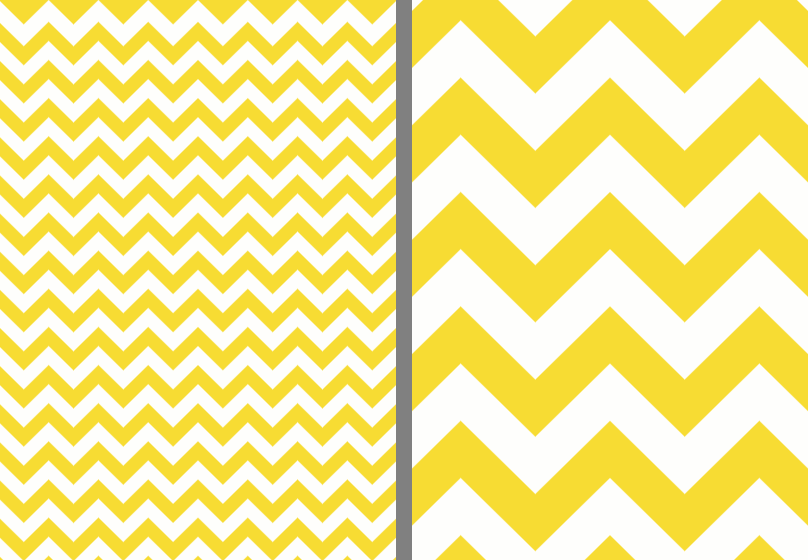
Left, the full canvas; right, a detail of the centre.
Reproduce this pattern procedurally as a Shadertoy shader.

```glsl
// Yellow chevron stripes on white, crisp and flat, mirrored about the centre line.
// A triangle wave bends the vertical coordinate, then rounding repeats one band;
// a solid yellow row of points hangs from the top edge.

// Triangle wave: 0 at each peak, 1 at each valley.
float zigzag(float x) {
    return 2.0 * abs(fract(x + 0.5) - 0.5);
}

// Signed distance to the yellow ink, in canvas heights, negative inside.
float chevronDistance(vec2 p) {
    float depth = 1.0 - p.y - 0.0436 * zigzag(p.x / 0.0889);

    // Repeated bands, starting below the top row.
    float rowPitch = 0.0681;
    float fromBand = depth - 0.0560;
    fromBand -= rowPitch * max(round(fromBand / rowPitch), 0.0);
    float bands = abs(fromBand) - 0.0170;

    // Everything above the first zigzag is solid; 0.714 corrects for the slope.
    return 0.714 * min(bands, depth);
}

void mainImage(out vec4 fragColor, in vec2 fragCoord) {
    // Height is one unit, x is measured from the centre.
    vec2 p = vec2(fragCoord.x - 0.5 * iResolution.x, fragCoord.y) / iResolution.y;

    // Blend across about one pixel at each edge.
    float edgeWidth = 0.8 / iResolution.y;
    float ink = 1.0 - smoothstep(-edgeWidth, edgeWidth, chevronDistance(p));

    vec3 white = vec3(0.995, 0.995, 0.99);
    vec3 yellow = vec3(0.97, 0.862, 0.20);
    fragColor = vec4(mix(white, yellow, ink), 1.0);
}
```
